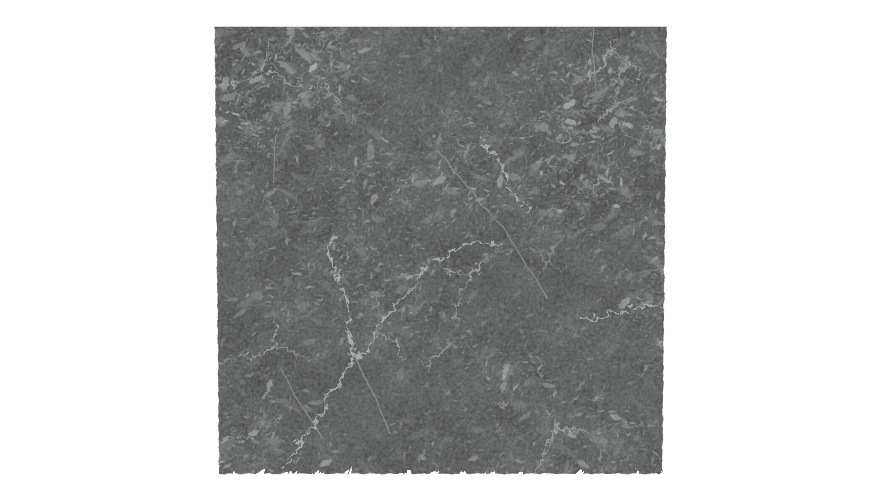
Reproduce this texture procedurally as a Shadertoy shader.

```glsl
const vec3 BACKDROP = vec3(1.0);
const vec3 STONE_DARK = vec3(0.335, 0.335, 0.335);
const vec3 CALCITE = vec3(0.69, 0.725, 0.715);

const vec2 SLAB_CENTRE = vec2(-0.0145, 0.0035);
const vec2 SLAB_HALF = vec2(0.444, 0.4435);
const float SLAB_TAPER = 0.010;
const float CHIP_DEPTH = 0.03;

const float BASE_LIGHT = 0.125;
const float VEIN_HALF = 0.0021;
const float CRACK_HALF = 0.0010;
const vec2 RICH_LEFT = vec2(-0.34, 0.36);
const vec2 RICH_RIGHT = vec2(0.27, 0.22);

// Segments as start.xy, end.xy, measured from the slab centre
const vec4 VEINS[8] = vec4[8](
    vec4(-0.312, -0.429, -0.169, -0.209), vec4(-0.169, -0.209, -0.053, -0.071),
    vec4(-0.053, -0.071, 0.017, 0.003), vec4(0.017, 0.003, 0.121, 0.017),
    vec4(-0.215, 0.022, -0.203, -0.059), vec4(-0.203, -0.059, -0.169, -0.209),
    vec4(0.283, -0.140, 0.433, -0.110), vec4(0.086, 0.219, 0.172, 0.075));
const vec4 CRACKS[6] = vec4[6](
    vec4(-0.006, 0.196, 0.121, 0.045), vec4(0.121, 0.045, 0.213, -0.094),
    vec4(-0.169, -0.209, -0.099, -0.360), vec4(0.299, 0.439, 0.308, 0.323),
    vec4(-0.324, 0.230, -0.335, 0.138), vec4(-0.319, -0.233, -0.238, -0.372));

vec2 hash2(vec2 p) {
    vec3 h = fract(p.xyx * vec3(0.1031, 0.1030, 0.0973));
    h += dot(h, h.yzx + 33.33);
    return fract((h.xx + h.yz) * h.zy);
}

// Layered sines, roughly -1 to 1
float waves(vec2 p) {
    float sum = 0.0, amp = 0.5;
    for (int i = 0; i < 4; i++) {
        p += sin(p.yx * 0.63 + vec2(1.0, 4.0));
        sum += amp * sin(p.x) * sin(p.y);
        p = mat2(0.8, 0.6, -0.6, 0.8) * p * 1.7 + 1.9;
        amp *= 0.6;
    }
    return sum;
}

vec2 waves2(vec2 p) {
    return vec2(waves(p), waves(p.yx + 7.3));
}

// Distances to the nearest and second nearest cell points
vec2 cellular(vec2 p) {
    vec2 cell = floor(p), near = vec2(8.0);
    for (int k = 0; k < 9; k++) {
        vec2 c = cell + vec2(k % 3 - 1, k / 3 - 1);
        float d = length(c + hash2(c) - p);
        near = vec2(min(near.x, d), min(near.y, max(near.x, d)));
    }
    return near;
}

float line(float dist, float halfWidth, float blur) {
    return 1.0 - smoothstep(halfWidth - blur, halfWidth + blur, dist);
}

float segment(vec2 p, vec4 s) {
    vec2 a = p - s.xy, b = s.zw - s.xy;
    return length(a - b * clamp(dot(a, b) / dot(b, b), 0.0, 1.0));
}

float network(vec2 p, float scale) {
    vec2 f = cellular(p * scale);
    return (f.y - f.x) / (2.0 * scale);
}

// Scattered slivers, mostly leaning up to the right
float flecks(vec2 p, float scale, float rich, float blur) {
    vec2 q = p * scale, cell = floor(q);
    float light = 0.0;
    for (int k = 0; k < 9; k++) {
        vec2 c = cell + vec2(k % 3 - 1, k / 3 - 1);
        vec2 shape = hash2(c + 71.0), look = hash2(c + 193.0);
        float angle = 0.45 + 2.2 * (shape.x - 0.5);
        vec2 axis = vec2(cos(angle), sin(angle)), d = q - c - hash2(c);
        d = vec2(dot(d, axis), dot(d, vec2(-axis.y, axis.x)));
        float len = mix(0.12, 0.46, shape.y * shape.y);
        float wide = len * mix(0.22, 0.5, look.y);
        float dist = (length(d / vec2(len, wide)) - 1.0) * wide / scale;
        light = max(light, line(dist, 0.0, blur) * look.x * look.x);
    }
    return light * clamp(0.25 + rich, 0.0, 1.0);
}

float stoneLight(vec2 p, float blur) {
    vec2 jagged = p + 0.018 * waves2(p * 40.0) + 0.008 * waves2(p * 200.0);
    vec2 bent = p + 0.006 * waves2(p * 22.0);
    vec2 ragged = p + 0.003 * waves2(p * 230.0);
    float lumps = 1.0 + 1.2 * waves(p * 120.0);
    vec2 l = p - RICH_LEFT, r = p - RICH_RIGHT;
    float rich = 0.36 + 0.7 * waves(p * 9.0 + 2.0)
        + 0.35 * exp(-40.0 * dot(l, l)) + 0.4 * exp(-18.0 * dot(r, r));

    // Mottled ground and fine grain
    float light = BASE_LIGHT + 0.10 * waves(p * 34.0) + 0.07 * waves(p * 11.0)
        + 0.24 * (0.45 - cellular(p * 150.0).x);

    // Crumbly patches and slivers
    float patches = smoothstep(0.22, 0.7, waves(ragged * vec2(55.0, 75.0)));
    float spots = 0.5 * patches * clamp(rich, 0.0, 1.0);
    for (int i = 0; i < 3; i++)
        spots = max(spots, 0.85 * flecks(ragged + float(i) * 3.7, 28.0 * pow(1.8, float(i)), rich, blur));

    // Faint branching veins, then the main veins and cracks
    float shown = smoothstep(-0.05, 0.4, waves(p * 10.0 + 5.0));
    float veins = 0.7 * shown * line(network(jagged, 6.0), VEIN_HALF * 0.7 * lumps, blur);
    veins = max(veins, 0.4 * rich * line(network(jagged + 4.0, 12.0), VEIN_HALF * 0.5 * lumps, blur));
    for (int i = 0; i < VEINS.length(); i++)
        veins = max(veins, 0.85 * line(segment(jagged, VEINS[i]), VEIN_HALF * lumps, blur));
    for (int i = 0; i < CRACKS.length(); i++)
        veins = max(veins, 0.6 * line(segment(bent, CRACKS[i]), CRACK_HALF, blur));

    return mix(light, 1.0, clamp(max(spots, veins), 0.0, 1.0));
}

void mainImage(out vec4 fragColor, in vec2 fragCoord) {
    float pixel = 1.0 / iResolution.y;
    vec2 p = (fragCoord - 0.5 * iResolution.xy) * pixel - SLAB_CENTRE;

    // Slab outline, rough at the sides and chipped below
    float rough = 0.0018 * waves(p * 180.0);
    float side = abs(p.x) - SLAB_HALF.x - SLAB_TAPER * p.y + rough;
    float chips = CHIP_DEPTH * max(0.0, waves(p * vec2(110.0, 60.0)) - 0.3);
    float bottom = -p.y - SLAB_HALF.y + chips + rough;
    float outline = max(side, max(p.y - SLAB_HALF.y, bottom));
    float slab = line(outline, 0.0, 0.7 * pixel);

    float light = stoneLight(p, max(0.8 * pixel, 0.0012));
    vec3 stone = mix(STONE_DARK, CALCITE, clamp(light, -0.08, 1.0));
    fragColor = vec4(mix(BACKDROP, stone, slab), 1.0);
}
```
